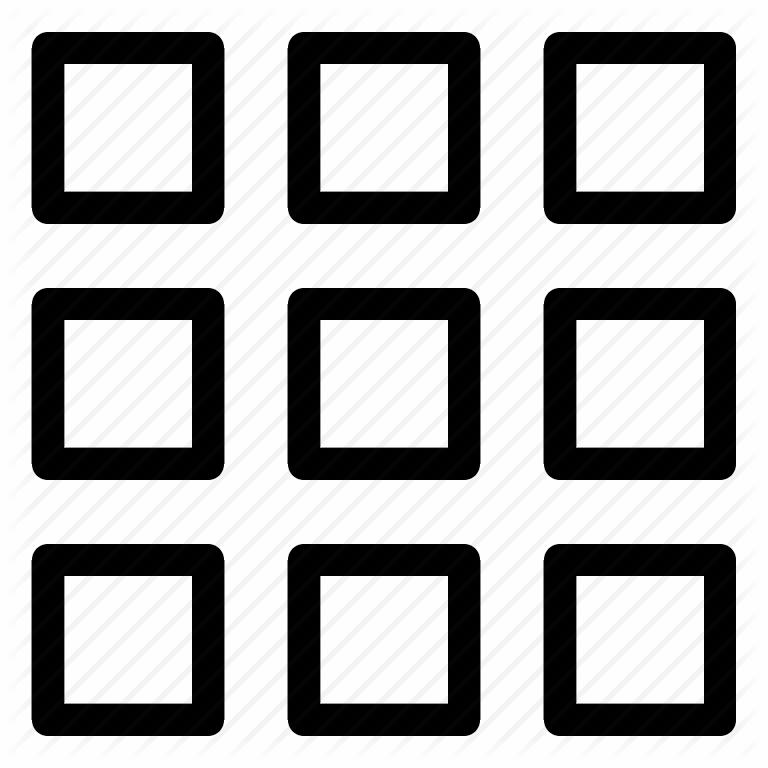
A Shadertoy shader for this pattern:

```glsl
float boxDistance(vec2 p, vec2 halfSize, float radius) {
    vec2 q = abs(p) - halfSize + radius;
    return length(max(q, 0.0)) + min(max(q.x, q.y), 0.0) - radius;
}

float coverage(float dist, float pixel) {
    return clamp(0.5 - dist / pixel, 0.0, 1.0);
}

// Rounded outside, sharp inside, with grey hairlines on some edges
float frameInk(vec2 p, float column, float pixel) {
    float outer = boxDistance(p, vec2(0.375), 0.062);
    float inner = boxDistance(p, vec2(0.25), 0.0);
    float ink = coverage(max(outer, -inner), pixel);

    float sideLine = boxDistance(vec2(abs(p.x) - 0.376, p.y), vec2(0.002, 0.312), 0.0);
    float hasSide = p.x < 0.0 || column < 1.5 ? 0.6 : 0.0;
    float innerLine = min(boxDistance(p + vec2(0.249, 0.0), vec2(0.002, 0.25), 0.0),
                          boxDistance(p + vec2(0.0, 0.249), vec2(0.25, 0.002), 0.0));
    ink = max(ink, hasSide * coverage(sideLine, pixel));
    return max(ink, 0.5 * coverage(innerLine, pixel));
}

// Faint rising diagonals, eight per cell
float diagonalStripe(vec2 grid, float pixel) {
    float offset = abs(fract((grid.x - grid.y) * 8.0 - 0.33) - 0.5);
    return 1.0 - smoothstep(0.11 - 4.0 * pixel, 0.11 + 8.0 * pixel, offset);
}

void mainImage(out vec4 fragColor, in vec2 fragCoord) {
    vec2 uv = fragCoord / iResolution.xy;
    vec2 grid = uv * 3.0;
    float pixel = 3.0 / min(iResolution.x, iResolution.y);

    // Stripes fade out towards the canvas border
    vec2 border = min(uv, 1.0 - uv);
    float fade = smoothstep(0.0, 0.05, min(border.x, border.y));
    float stripe = diagonalStripe(grid, pixel) * fade;

    vec3 paper = vec3(0.996 - 0.045 * stripe);
    vec3 black = vec3(0.018 * stripe);
    float ink = frameInk(fract(grid) - 0.5, floor(grid.x), pixel);
    fragColor = vec4(mix(paper, black, ink), 1.0);
}
```
